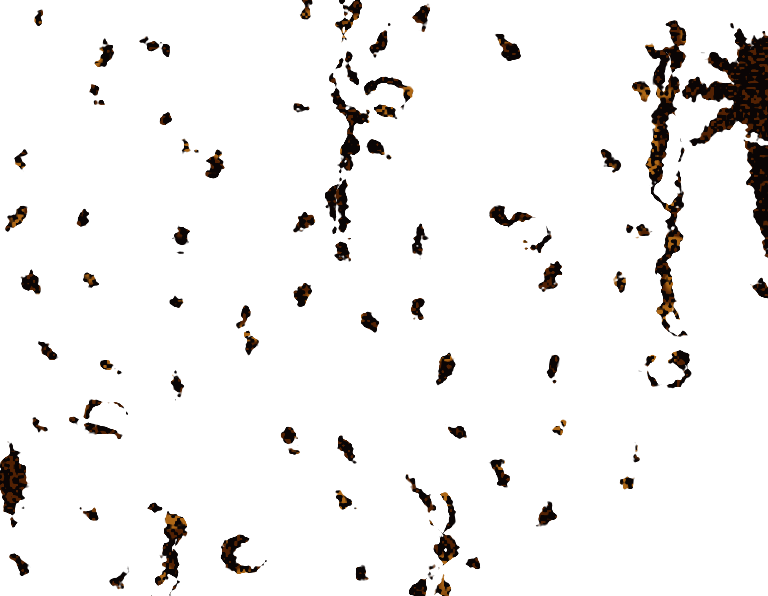
Give the GLSL for this texture, as a WebGL 2 fragment shader.

```glsl
#version 300 es
precision highp float;
// Ragged dark fragments scattered over white: flecks, broken strands and rings,
// and two heavier masses at the sides. Distance fields are merged, roughened
// by value noise, then filled with near-black ink speckled brown and amber.

uniform vec2 u_resolution;
out vec4 fragColor;

float hash(vec2 p) {
  return fract(sin(dot(p, vec2(127.1, 311.7))) * 43758.5453);
}

float noise(vec2 p) {
  vec2 i = floor(p), f = fract(p);
  f = f * f * (3.0 - 2.0 * f);
  return mix(mix(hash(i), hash(i + vec2(1, 0)), f.x),
             mix(hash(i + vec2(0, 1)), hash(i + vec2(1, 1)), f.x), f.y);
}

vec2 rotate(vec2 p, float a) {
  float c = cos(a), s = sin(a);
  return vec2(c * p.x + s * p.y, c * p.y - s * p.x);
}

float ellipse(vec2 p, vec2 radii) {
  return (length(p / radii) - 1.0) * min(radii.x, radii.y);
}

// Small tilted grains, one at most per grid cell, denser to the left.
float flecks(vec2 p) {
  float d = 1.0;
  vec2 cell = floor(p * 9.0);
  for (int j = -1; j <= 1; j++) {
    for (int i = -1; i <= 1; i++) {
      vec2 id = cell + vec2(i, j);
      if (hash(id + 3.7) > mix(0.72, 0.42, id.x / 11.0)) continue;
      vec2 jitter = vec2(hash(id + 11.3), hash(id + 27.9));
      vec2 q = p - (id + 0.15 + 0.7 * jitter) / 9.0;
      vec2 radii = vec2(0.006, 0.010) + vec2(0.005, 0.011) * hash(id + 41.1);
      d = min(d, ellipse(rotate(q, 2.0 * hash(id + 53.2) - 0.7), radii));
    }
  }
  return d;
}

// Two wandering vertical threads that cross, swell and break.
float strand(vec2 p, float x, float bottom, float top) {
  float d = 1.0;
  for (int i = 0; i < 2; i++) {
    float seed = x * 50.0 + float(i) * 17.0;
    float sway = 0.06 * (noise(vec2(p.y * 13.0, seed)) - 0.5)
               + 0.02 * (noise(vec2(p.y * 40.0, seed + 5.0)) - 0.5);
    float halfWidth = 0.019 * noise(vec2(p.y * 24.0, seed + 9.0)) - 0.004;
    d = min(d, abs(p.x - x - sway) - halfWidth);
  }
  return max(d, max(bottom - p.y, p.y - top));
}

// Small loops, broken into arcs by noise.
float rings(vec2 p) {
  float d = 1.0;
  for (int i = 0; i < 5; i++) {
    float n = float(i);
    vec2 q = p - vec2(0.18 + 0.235 * n, fract(0.30 + 0.77 * n));
    float thickness = 0.018 * (noise(p * 42.0 + n) - 0.38);
    d = min(d, abs(length(q * vec2(0.85, 1.1)) - 0.029) - thickness);
  }
  return d;
}

// Leafy clump with a tapering tail on the right, a lozenge on the left.
float masses(vec2 p) {
  vec2 q = p - vec2(1.29, 0.85);
  float d = ellipse(q, vec2(0.058, 0.09));
  for (int i = 0; i < 4; i++) {
    float n = float(i);
    vec2 leaf = rotate(q, 2.1 + 0.55 * n) - vec2(0.065 + 0.012 * n, 0.0);
    d = min(d, ellipse(leaf, vec2(0.045, 0.014)));
  }
  float tail = abs(q.x) - 0.036 * smoothstep(0.54, 0.72, p.y);
  d = min(d, max(tail, max(0.55 - p.y, p.y - 0.76)));
  vec2 lozenge = abs(p - vec2(0.02, 0.19)) / vec2(0.03, 0.072);
  return min(d, (lozenge.x + lozenge.y - 1.0) * 0.027);
}

void main() {
  vec2 p = gl_FragCoord.xy / u_resolution.y;

  // Merge all the shapes.
  float heavy = masses(p);
  float d = min(min(flecks(p), rings(p)), heavy);
  d = min(d, strand(p, 0.585, 0.61, 1.0));
  d = min(d, strand(p, 1.12, 0.44, 0.92));
  d = min(d, strand(p, 0.735, 0.0, 0.17));
  d = min(d, strand(p, 0.29, 0.0, 0.14));

  // Roughen and soften the outline.
  d += 0.014 * (noise(p * 75.0) - 0.5) + 0.007 * (noise(p * 170.0 + 8.0) - 0.5);
  float edge = 0.7 / u_resolution.y;
  float ink = 1.0 - smoothstep(-edge, edge, d);

  // Speckle the ink; amber gathers in patches outside the masses.
  float speck = noise(p * 210.0 + 31.0);
  float patches = noise(p * 32.0 + 60.0);
  float warm = smoothstep(0.56, 0.74, speck + 0.25 * (patches - 0.5));
  float amber = smoothstep(0.62, 0.78, patches) * smoothstep(0.4, 0.65, speck);
  amber *= smoothstep(0.0, 0.01, heavy);
  vec3 color = mix(vec3(0.04, 0.02, 0.02), vec3(0.32, 0.13, 0.01), warm);
  color = mix(color, vec3(0.74, 0.45, 0.10), 0.85 * amber);

  fragColor = vec4(mix(vec3(1.0), color, ink), 1.0);
}
```
